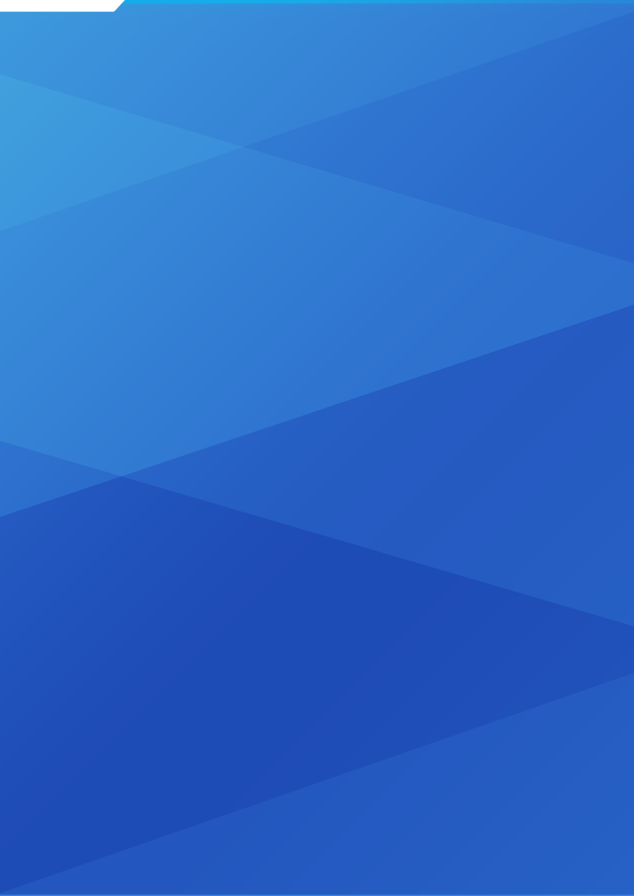
Give the GLSL for this background, as a Shadertoy shader.

```glsl
// Blue backdrop of crossing translucent bands over a diagonal gradient.
// A single tone value is summed from the gradient and the band steps, then
// coloured by a ramp; a white tab and a cyan strip finish the top border.

#define RISE_STEPS   vec3(0.035, 0.080, -0.042)  // tone gained above each rising edge
#define FALL_STEPS   vec2(-0.040, 0.060)         // tone gained above each falling edge
#define FOLD_LEFT    0.53                        // where the upper left glow ends
#define FOLD_RIGHT   0.65                        // where the lower right glow begins
#define FOLD_SOFT    0.08
#define TAB_HEIGHT   0.0130
#define TAB_WIDTH    0.197
#define TAB_SLANT    0.017
#define STRIP_HEIGHT 0.0040
#define STRIP_COLOR  vec3(0.08, 0.68, 0.92)
#define BASE_COLOR   vec3(0.21, 0.51, 0.83)

// Coverage above a line running from height l at the left to r at the right
float above(vec2 uv, float l, float r, float pixel) {
    return smoothstep(-pixel, pixel, uv.y - mix(l, r, uv.x));
}

// Ramp that bends smoothly from zero to z
float softRamp(float z) {
    return 0.5 * (z + sqrt(z * z + FOLD_SOFT * FOLD_SOFT));
}

// Deep blue to sky blue, indexed by the green level
vec3 blueRamp(float tone) {
    float n = (tone - 0.30) / 0.34;
    return vec3(0.12 + 0.14 * n, tone, 0.72 + 0.15 * n + 0.10 * n * (1.0 - n));
}

void mainImage(out vec4 fragColor, in vec2 fragCoord) {
    vec2 uv = fragCoord / iResolution.xy;
    float pixel = 0.7 / iResolution.y;
    float fromTop = 1.0 - uv.y;

    // Diagonal gradient, brightest at the upper left
    float diagonal = dot(vec2(uv.x, fromTop), vec2(0.4146, 0.5854));
    float tone = 0.287 + 0.34 * softRamp(FOLD_LEFT - diagonal)
                       + 0.15 * softRamp(diagonal - FOLD_RIGHT);

    // Translucent bands
    vec3 rising = vec3(above(uv, 0.742, 0.987, pixel),
                       above(uv, 0.423, 0.660, pixel),
                       above(uv, 0.003, 0.249, pixel));
    vec2 falling = vec2(above(uv, 0.917, 0.706, pixel),
                        above(uv, 0.508, 0.301, pixel));
    tone += 0.042 + dot(rising, RISE_STEPS) + dot(falling, FALL_STEPS);
    vec3 color = blueRamp(tone);

    // Cyan strip with a faint glow, fading to the right
    float fade = 1.0 - 0.7 * smoothstep(0.3, 1.0, uv.x);
    float strip = 1.0 - smoothstep(STRIP_HEIGHT - pixel, STRIP_HEIGHT + pixel, fromTop);
    float glow = 0.35 * exp(-fromTop / 0.006);
    color = mix(color, STRIP_COLOR, fade * max(strip, glow));

    // White tab with a slanted end
    float tabEnd = TAB_WIDTH - TAB_SLANT * fromTop / TAB_HEIGHT;
    float side = 1.0 / iResolution.x;
    float tab = (1.0 - smoothstep(tabEnd - side, tabEnd + side, uv.x))
              * (1.0 - smoothstep(TAB_HEIGHT - pixel, TAB_HEIGHT + pixel, fromTop));
    color = mix(color, vec3(1.0), tab);

    // Thin light line along the base
    color = mix(color, BASE_COLOR, 1.0 - smoothstep(0.0005, 0.0025, uv.y));

    fragColor = vec4(color, 1.0);
}
```
